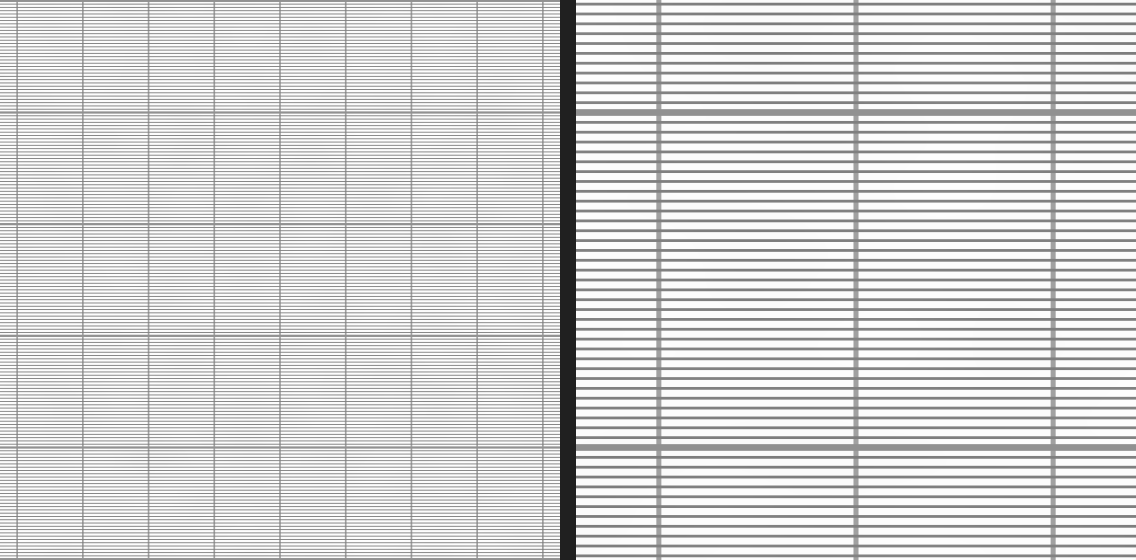
Left, the full canvas; right, a detail of the centre.
A WebGL 1 fragment shader for this pattern:

```glsl
precision highp float;
// Pale louvre facade: fine horizontal slats divided by thin posts and heavier rails.

uniform vec2 u_resolution;

// Signed distance to the nearest of the evenly spaced lines at whole multiples of pitch.
float lineOffset(float x, float pitch) {
    return (fract(x / pitch + 0.5) - 0.5) * pitch;
}

// Share of a pixel covered by a band of the given width at offset d.
float bandCoverage(float d, float width, float pixel) {
    float top = min(d + 0.5 * pixel, 0.5 * width);
    float bottom = max(d - 0.5 * pixel, -0.5 * width);
    return max(top - bottom, 0.0) / pixel;
}

vec2 gradientAt(vec2 cell) {
    float angle = 6.2832 * fract(sin(dot(cell, vec2(127.1, 311.7))) * 4375.85);
    return vec2(cos(angle), sin(angle));
}

float gradientNoise(vec2 p) {
    vec2 i = floor(p);
    vec2 f = p - i;
    vec2 w = f * f * f * (f * (f * 6.0 - 15.0) + 10.0);
    vec2 e = vec2(1.0, 0.0);
    float low = mix(dot(gradientAt(i), f), dot(gradientAt(i + e.xy), f - e.xy), w.x);
    float high = mix(dot(gradientAt(i + e.yx), f - e.yx), dot(gradientAt(i + e.xx), f - e.xx), w.x);
    return mix(low, high, w.y);
}

void main() {
    vec2 pixel = 1.0 / u_resolution;
    vec2 p = gl_FragCoord.xy * pixel - 0.5;
    vec2 panel = vec2(0.11735, 0.1994);

    // 34 slats per panel, one of them under each rail.
    float slat = bandCoverage(lineOffset(p.y, panel.y / 34.0), 0.00166, pixel.y);
    float post = bandCoverage(lineOffset(p.x, panel.x), 0.003, pixel.x);
    float rail = bandCoverage(lineOffset(p.y - 0.5 * panel.y, panel.y), 0.004, pixel.y);

    // Faint uneven tone in the sheet and the slat shadows.
    float wear = gradientNoise(p * vec2(9.0, 14.0) + 20.0);
    float tone = 0.988 + 0.008 * wear;
    tone = mix(tone, 0.63, post);
    tone = mix(tone, 0.50 + 0.03 * wear, slat);
    tone = mix(tone, 0.57, rail);

    gl_FragColor = vec4(vec3(tone), 1.0);
}
```
